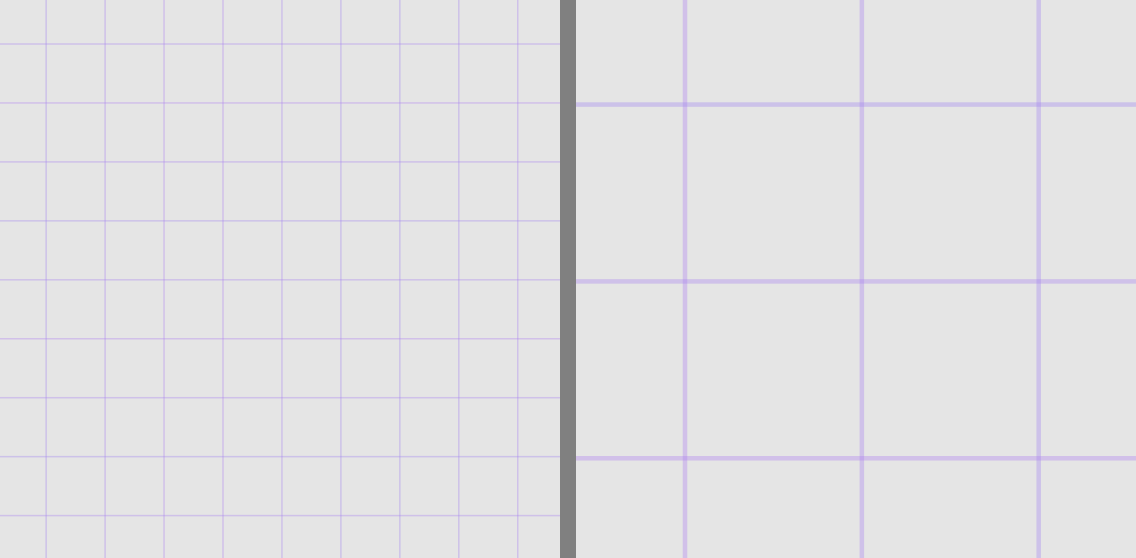
Left, the full canvas; right, a detail of the centre.
Write a Shadertoy shader that draws this pattern.

```glsl
// Pale grey graph paper ruled with thin translucent violet lines.
// Each axis repeats one line profile with an offset; the two rulings are
// blended in turn so crossings deepen, and a slow sine shifts the ink hue.

const float TAU = 6.2831853;

// All lengths are fractions of the canvas width.
const float CELL = 0.10527;
const float LINE_WIDTH = 0.0027;
const vec2 FIRST_LINE = vec2(0.0824, 0.0757);

const vec3 PAPER = vec3(0.897);
const vec3 INK_BLUE = vec3(0.63, 0.52, 0.94);
const vec3 INK_PINK = vec3(0.68, 0.50, 0.94);
const float INK_OPACITY = 0.36;

// Share of a pixel-wide window covered by a line at the given distance.
float lineCoverage(float dist, float width, float pixel) {
    float left = max(dist - 0.5 * pixel, -0.5 * width);
    float right = min(dist + 0.5 * pixel, 0.5 * width);
    return clamp((right - left) / pixel, 0.0, 1.0);
}

// Ink hue of one line, drifting from blue to pink with its index.
vec3 inkColor(float index, float period, float pinkest) {
    float drift = 0.5 + 0.5 * cos(TAU * (index - pinkest) / period);
    return mix(INK_BLUE, INK_PINK, drift);
}

// Lay one family of parallel lines over a base colour.
vec3 rule(vec3 base, float coord, float pixel, float period, float pinkest) {
    float index = floor(coord / CELL + 0.5);
    float dist = abs(coord - index * CELL);
    float coverage = lineCoverage(dist, LINE_WIDTH, pixel);
    return mix(base, inkColor(index, period, pinkest), INK_OPACITY * coverage);
}

void mainImage(out vec4 fragColor, in vec2 fragCoord) {
    float pixel = 1.0 / iResolution.x;
    vec2 p = fragCoord * pixel - FIRST_LINE;

    vec3 color = PAPER;
    color = rule(color, p.x, pixel, 7.0, 2.5);  // vertical lines
    color = rule(color, p.y, pixel, 4.0, 3.0);  // horizontal lines

    fragColor = vec4(color, 1.0);
}
```
